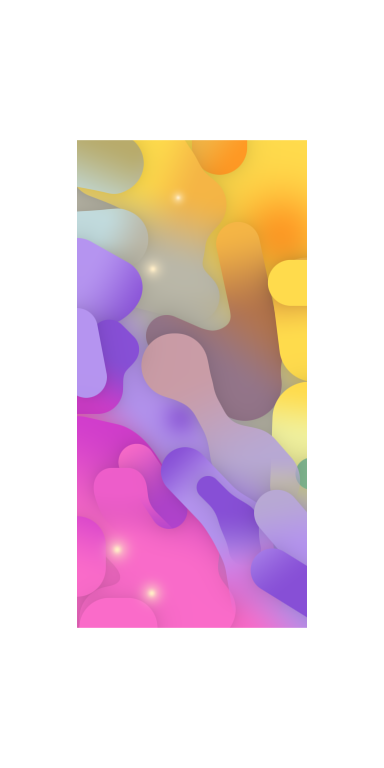
A Shadertoy shader for this background:

```glsl
const vec3 YELLOW = vec3(1, .86, .3), LIME = vec3(.95, .95, .62),
  ORANGE = vec3(1, .6, .14), AMBER = vec3(.96, .71, .27),
  BROWN = vec3(.71, .46, .3), MAUVE = vec3(.58, .46, .54),
  ROSE = vec3(.79, .61, .65), BEIGE = vec3(.73, .72, .66),
  OLIVE = vec3(.72, .67, .42), SKY = vec3(.76, .86, .87),
  LILAC = vec3(.72, .66, .83), LAVENDER = vec3(.71, .58, .94),
  VIOLET = vec3(.53, .31, .84), ORCHID = vec3(.87, .47, .88),
  MAGENTA = vec3(.82, .24, .8), PINK = vec3(.98, .42, .79),
  GREEN = vec3(.5, .71, .56), GLOW = vec3(1, .93, .78);

// Distance to a capsule with ends xy and zw
float pill(vec2 p, vec4 ends, float radius) {
  vec2 axis = ends.zw - ends.xy, rel = p - ends.xy;
  float h = clamp(dot(rel, axis) / dot(axis, axis), 0., 1.);
  return length(rel - axis * h) - radius;
}

// Smooth union
float merge(float a, float b) {
  const float K = 10.;
  float h = max(K - abs(a - b), 0.) / K;
  return min(a, b) - .25 * h * h * K;
}

// Gradient from colour a at xy to b at zw
vec3 blend(vec2 p, vec3 a, vec3 b, vec4 line) {
  vec2 axis = line.zw - line.xy;
  return mix(a, b, smoothstep(0., 1., dot(p - line.xy, axis) / dot(axis, axis)));
}

float spot(vec2 p, vec2 centre, float radius) {
  vec2 v = (p - centre) / radius;
  return exp(-dot(v, v));
}

// Filled shape with a faint shadow around it
void paint(inout vec3 col, float d, vec3 fill, float opacity) {
  float soft = .6 * fwidth(d);
  col *= 1. - .08 * opacity * exp(-max(d, 0.) / 4.);
  col = mix(col, fill, opacity * smoothstep(soft, -soft, d));
}

void glow(inout vec3 col, vec2 p, vec2 centre, float radius) {
  float light = .55 * spot(p, centre, radius) + .45 * spot(p, centre, .35 * radius);
  col = mix(col, GLOW, light);
}

// Diagonal wash
vec3 wash(vec2 p) {
  float t = p.y + 1.2 * p.x;
  vec3 col = mix(PINK, LAVENDER, smoothstep(85., 130., t));
  col = mix(col, BEIGE, smoothstep(140., 185., t));
  col = mix(col, YELLOW, smoothstep(195., 255., t));
  col = mix(col, ORANGE, .95 * spot(p, vec2(89, 171), 19.));
  return mix(col, VIOLET, .65 * spot(p, vec2(45, 91), 8.));
}

void warmLayers(inout vec3 col, vec2 p) {
  paint(col, pill(p, vec4(62, 209, 62, 220), 12.), blend(p, AMBER, ORANGE, vec4(52, 212, 68, 200)), 1.);
  // Amber sheet
  float d = merge(pill(p, vec4(10, 200, 52, 184), 13.), pill(p, vec4(20, 152, 51, 144), 11.));
  d = merge(d, pill(p, vec4(10, 165, 44, 165), 11.));
  d = merge(d, pill(p, vec4(25, 220, 38, 200), 14.));
  vec3 fill = blend(p, YELLOW, AMBER, vec4(30, 205, 55, 195));
  fill = blend(p, fill, BEIGE, vec4(46, 192, 36, 157));
  paint(col, d, fill, smoothstep(125., 150., p.y));
  // Orange lobe running into mauve
  d = merge(pill(p, vec4(70, 167, 79, 125), 9.5), pill(p, vec4(39, 127, 62, 117), 9.));
  d = merge(d, pill(p, vec4(72, 113, 73, 106), 16.));
  fill = blend(p, AMBER, BROWN, vec4(66, 174, 74, 134));
  paint(col, d, blend(p, fill, MAUVE, vec4(80, 140, 60, 112)), 1.);
  // Yellow lobes
  paint(col, pill(p, vec4(100, 146, 103, 122), 15.), blend(p, AMBER, YELLOW, vec4(92, 148, 95, 125)), 1.);
  paint(col, pill(p, vec4(93, 150, 110, 150), 10.), YELLOW, 1.);
  fill = blend(p, YELLOW, LIME, vec4(95, 106, 92, 82));
  paint(col, pill(p, vec4(101, 91, 100, 62), 16.), fill, smoothstep(50., 72., p.y));
  paint(col, pill(p, vec4(102, 67, 110, 67), 7.), GREEN, 1.);
}

void coolLayers(inout vec3 col, vec2 p) {
  // Rose head and tail
  float d = merge(pill(p, vec4(42, 114, 43, 114), 14.), pill(p, vec4(53, 102, 66, 78), 6.));
  d = merge(d, pill(p, vec4(75, 72, 82, 64), 15.));
  paint(col, d, blend(p, ROSE, LILAC, vec4(50, 112, 70, 66)), smoothstep(52., 75., p.y));
  // Pale sheet and lavender lobes
  d = merge(pill(p, vec4(0, 205, 16, 202), 13.), pill(p, vec4(0, 168, 18, 169), 13.));
  vec3 fill = blend(p, OLIVE, SKY, vec4(20, 211, 7, 178));
  paint(col, d, blend(p, fill, BEIGE, vec4(12, 180, 32, 171)), smoothstep(150., 170., p.y));
  d = merge(pill(p, vec4(0, 157, 16, 148), 12.5), pill(p, vec4(0, 140, 10, 140), 8.));
  paint(col, d, blend(p, LAVENDER, VIOLET, vec4(5, 158, 35, 142)), 1.);
  d = merge(pill(p, vec4(14, 126, 19, 121), 8.), pill(p, vec4(0, 104, 9, 104), 11.));
  paint(col, d, blend(p, VIOLET, MAGENTA, vec4(18, 118, 6, 95)), 1.);
  paint(col, pill(p, vec4(0, 130, 4, 109), 9.), LAVENDER, 1.);
}

void pinkLayers(inout vec3 col, vec2 p) {
  float d = merge(pill(p, vec4(0, 72, 13, 69), 20.), pill(p, vec4(20, 55, 40, 34), 22.));
  d = merge(d, pill(p, vec4(15, 4, 55, 8), 14.));
  paint(col, d, blend(p, MAGENTA, PINK, vec4(36, 82, 20, 35)), 1.);
  vec3 fill = blend(p, PINK, mix(MAGENTA, VIOLET, .4), vec4(16, 78, 40, 52));
  paint(col, pill(p, vec4(26, 72, 40, 51), 8.), fill, 1.);
  d = merge(pill(p, vec4(15, 62, 22, 62), 7.5), pill(p, vec4(20, 52, 34, 38), 9.));
  paint(col, d, mix(MAGENTA, PINK, .7), smoothstep(38., 60., p.y));
  paint(col, pill(p, vec4(0, 36, 0, 26), 12.5), blend(p, PINK, MAGENTA, vec4(2, 22, 14, 58)), 1.);
  paint(col, pill(p, vec4(14, 0, 22, 0), 13.), PINK, 1.);
}

void violetLayers(inout vec3 col, vec2 p) {
  float d = merge(pill(p, vec4(47, 68, 70, 44), 10.5), pill(p, vec4(73, 42, 78, 12), 11.));
  vec3 fill = blend(p, VIOLET, LAVENDER, vec4(40, 78, 57, 60));
  paint(col, d, blend(p, fill, ORCHID, vec4(68, 44, 74, 16)), smoothstep(2., 28., p.y));
  d = merge(pill(p, vec4(57, 61, 70, 48), 5.), pill(p, vec4(71, 44, 73, 34), 7.));
  paint(col, d, VIOLET, smoothstep(25., 52., p.y));
  paint(col, pill(p, vec4(87, 50, 99, 36), 10.), blend(p, LILAC, LAVENDER, vec4(88, 58, 94, 32)), 1.);
  paint(col, pill(p, vec4(85, 25, 106, 12), 9.5), blend(p, VIOLET, LAVENDER, vec4(94, 18, 72, 46)), 1.);
}

void mainImage(out vec4 fragColor, in vec2 fragCoord) {
  // Panel 100 units wide on white
  const vec2 HALF = vec2(50, 106);
  float px = 167. / iResolution.x;
  vec2 p = (fragCoord - .5 * iResolution.xy) * px + HALF;
  vec3 col = wash(p);
  warmLayers(col, p);
  coolLayers(col, p);
  pinkLayers(col, p);
  violetLayers(col, p);
  glow(col, p, vec2(44, 187), 2.5);
  glow(col, p, vec2(33, 156), 4.);
  glow(col, p, vec2(17.5, 34), 5.);
  glow(col, p, vec2(32.5, 15), 4.5);
  vec2 border = abs(p - HALF) - HALF;
  float inside = smoothstep(.5 * px, -.5 * px, max(border.x, border.y));
  fragColor = vec4(mix(vec3(1), col, inside), 1);
}
```
